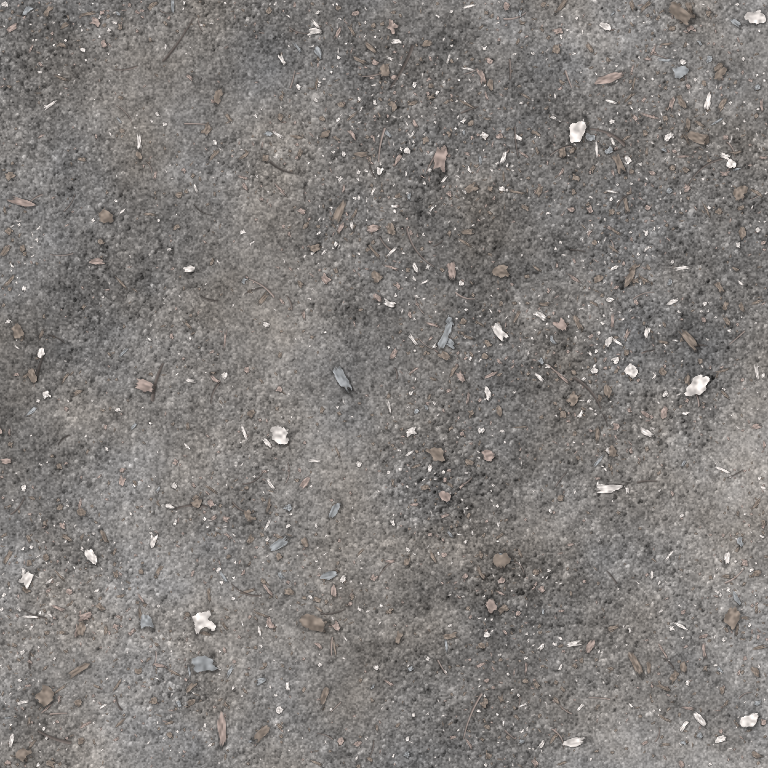
A Shadertoy shader for this texture:

```glsl
// Damp trodden soil strewn with crumbs, wood chips, dead leaves and thin twigs.

const vec3 SOIL_TINT = vec3(1.015, 0.995, 0.98);
const vec3 PALE_CREAM = vec3(0.94, 0.91, 0.89);
const vec3 PINK_TAN = vec3(0.70, 0.63, 0.60);
const vec3 DULL_BROWN = vec3(0.58, 0.53, 0.49);
const vec3 COOL_GREY = vec3(0.64, 0.65, 0.66);
const vec3 DARK_BARK = vec3(0.30, 0.28, 0.27);
const vec2 LIGHT_DIR = vec2(-0.7, 0.7);

vec4 hash4(vec2 cell, float seed) {
    vec4 v = fract((cell.xyxy + seed * 17.31) * vec4(0.1031, 0.1030, 0.0973, 0.1099));
    v += dot(v, v.wzxy + 33.33);
    return fract((v.xxyz + v.yzzw) * v.zywx);
}

float noise(vec2 p, float seed) {
    vec2 i = floor(p), f = fract(p);
    f = f * f * (3.0 - 2.0 * f);
    float low = mix(hash4(i, seed).x, hash4(i + vec2(1, 0), seed).x, f.x);
    float high = mix(hash4(i + vec2(0, 1), seed).x, hash4(i + vec2(1, 1), seed).x, f.x);
    return mix(low, high, f.y);
}

float fbm(vec2 p, float seed) {
    float sum = 0.0, amp = 0.52;
    for (int i = 0; i < 4; i++) {
        sum += amp * noise(p, seed + float(i));
        p = mat2(1.6, 1.2, -1.2, 1.6) * p;
        amp *= 0.52;
    }
    return sum;
}

mat2 rotation(float angle) {
    float c = cos(angle), s = sin(angle);
    return mat2(c, s, -s, c);
}

// Crisp grains, each lit on one side and of its own tone
float crumbs(vec2 p, float cells, float seed) {
    vec2 g = p * cells, base = floor(g);
    float sum = 0.0;
    for (int k = 0; k < 9; k++) {
        vec2 cell = base + vec2(k % 3 - 1, k / 3 - 1);
        vec4 r = hash4(cell, seed);
        vec2 q = g - cell - r.xy;
        float size = 0.2 + 0.35 * r.z * r.z;
        sum += smoothstep(size + 0.1, size - 0.12, length(q)) * (r.w - 0.48 + 0.9 * dot(q, LIGHT_DIR));
    }
    return sum;
}

// Soft oval patch of wet earth
float wetPatch(vec2 p, vec2 centre, vec2 radius) {
    vec2 q = (p - centre) / radius;
    return exp(-dot(q, q));
}

vec3 soil(vec2 p) {
    vec2 warped = p + 0.1 * (vec2(fbm(p * 9.0, 1.0), fbm(p * 9.0, 5.0)) - 0.5);
    float wet = wetPatch(warped, vec2(0.82, 0.57), vec2(0.16, 0.14))
              + wetPatch(warped, vec2(0.61, 0.38), vec2(0.13, 0.08))
              + 0.6 * wetPatch(warped, vec2(0.11, 0.61), vec2(0.04, 0.08));
    float rough = 0.55 + 0.4 * wet + 0.9 * noise(p * 9.0, 9.0);
    float tone = 0.495 + 0.32 * (fbm(warped * 5.0, 12.0) - 0.48) - 0.11 * wet;
    tone += 0.17 * (fbm(p * 22.0, 18.0) - 0.48);
    float slope = fbm((p + vec2(0.002, -0.002)) * 60.0, 24.0) - fbm(p * 60.0, 24.0);
    tone += rough * (0.27 * slope + 0.19 * crumbs(p, 180.0, 31.0) + 0.15 * crumbs(p, 95.0, 33.0));
    tone += 0.11 * (noise(p * 270.0, 35.0) - 0.5) + 0.17 * (noise(p * 480.0, 37.0) - 0.5);
    float warmth = fbm(p * 11.0, 40.0) - 0.43;
    return tone * (SOIL_TINT + vec3(0.05, 0.0, -0.06) * warmth);
}

vec3 litterColour(float pick, float paleShare) {
    vec3 dull = pick < 0.45 ? DULL_BROWN : (pick < 0.7 ? PINK_TAN : COOL_GREY);
    return pick > 1.0 - paleShare ? PALE_CREAM : dull;
}

// Ragged flakes with a thin shadow; halfSize is in canvas units
vec3 addFlakes(vec3 ground, vec2 p, float cells, float density, vec2 halfSize, float paleShare, float seed) {
    vec2 g = p * cells, base = floor(g);
    float blur = 0.7 / iResolution.y;
    for (int k = 0; k < 9; k++) {
        vec2 cell = base + vec2(k % 3 - 1, k / 3 - 1);
        vec4 r = hash4(cell, seed), s = hash4(cell, seed + 3.0);
        float cluster = smoothstep(0.25, 0.8, noise(cell / cells * 9.0, 50.0));
        if (r.x > density * (0.35 + 1.4 * cluster)) continue;
        vec2 size = halfSize * mix(vec2(0.4), vec2(1.2), s.xy * s.xy);
        vec2 offset = (g - cell - 0.2 - 0.6 * r.yz) / cells;
        vec2 u = rotation(r.w * 6.283) * offset / size;
        float ragged = 1.3 * (fbm(u * 1.2 + 20.0, seed + s.z * 9.0) - 0.48);
        float thin = min(size.x, size.y);
        float d = (mix(length(u), max(abs(u.x), abs(u.y)), s.z) - 0.9 + ragged) * thin;
        float side = 0.65 - 0.35 * dot(offset, LIGHT_DIR) / (length(offset) + 0.001);
        float shadow = 0.45 * side * smoothstep(0.7 * thin, 0.0, d);
        float shade = 0.74 + 0.42 * noise(u * 2.5 + 7.0, seed + s.w) + 0.12 * (noise(p * 300.0, 8.0) - 0.5);
        ground = mix(ground * (1.0 - shadow), litterColour(s.w, paleShare) * shade, smoothstep(blur, -blur, d));
    }
    return ground;
}

// Bent tapering sticks and rootlets
vec3 addTwigs(vec3 ground, vec2 p, float cells, float density, vec2 halfSize, float seed) {
    vec2 g = p * cells, base = floor(g);
    float blur = 0.8 / iResolution.y;
    for (int k = 0; k < 9; k++) {
        vec2 cell = base + vec2(k % 3 - 1, k / 3 - 1);
        vec4 r = hash4(cell, seed), s = hash4(cell, seed + 3.0);
        if (r.x > density) continue;
        vec2 size = halfSize * mix(vec2(0.4), vec2(1.0), s.xy);
        vec2 q = rotation(r.w * 6.283) * (g - cell - 0.2 - 0.6 * r.yz) / cells;
        float along = clamp(q.x / size.x, -1.2, 1.2);
        q.y += size.x * (s.z - 0.5) * 0.5 * along * along;
        float d = length(vec2(max(abs(q.x) - size.x, 0.0), q.y)) - size.y * (1.0 - 0.35 * along);
        vec3 bark = mix(DARK_BARK, PINK_TAN, s.w) * (1.0 + 0.25 * clamp(q.y / size.y, -1.0, 1.0));
        ground *= 1.0 - 0.2 * smoothstep(0.002, 0.0, d);
        ground = mix(ground, bark, 0.85 * smoothstep(blur, -blur, d));
    }
    return ground;
}

void mainImage(out vec4 fragColor, in vec2 fragCoord) {
    vec2 p = fragCoord / iResolution.y;
    vec3 colour = soil(p);
    colour = addFlakes(colour, p, 110.0, 0.28, vec2(0.0028, 0.0021), 0.30, 61.0);
    colour = addTwigs(colour, p, 17.0, 0.28, vec2(0.016, 0.0010), 67.0);
    colour = addFlakes(colour, p, 42.0, 0.42, vec2(0.0085, 0.0042), 0.20, 71.0);
    colour = addTwigs(colour, p, 7.0, 0.32, vec2(0.034, 0.0019), 77.0);
    colour = addFlakes(colour, p, 13.0, 0.45, vec2(0.017, 0.011), 0.22, 83.0);
    fragColor = vec4(clamp(colour, 0.0, 1.0), 1.0);
}
```
